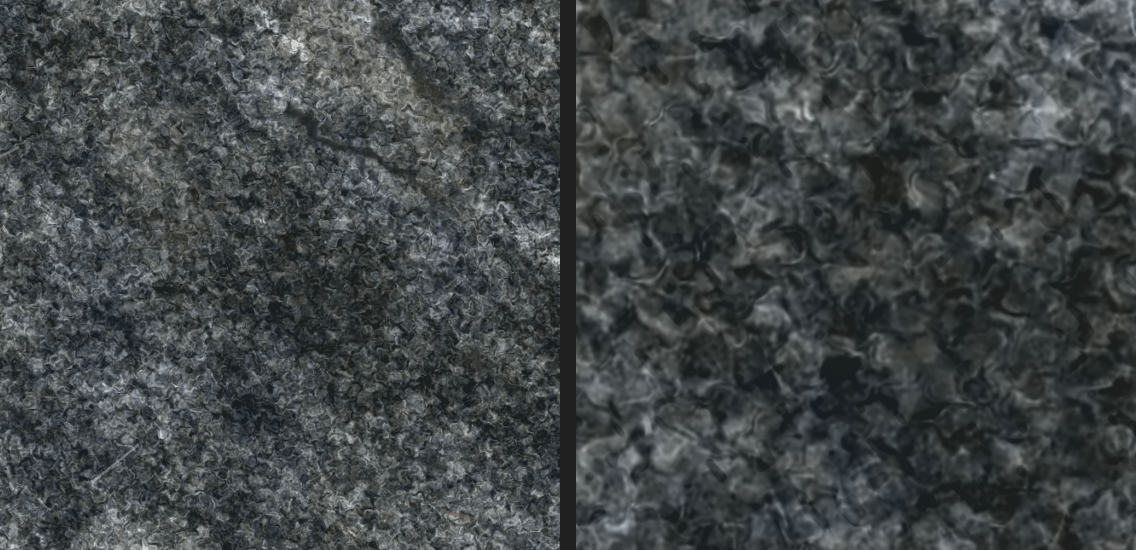
Left, the full canvas; right, a detail of the centre.
This texture is drawn by a Shadertoy shader. Its source:

```glsl
// Weathered dark grey rock face with speckled grain, diagonal seams and a pale vein.

float hash(vec2 p) {
    vec3 q = fract(p.xyx * 0.1031);
    q += dot(q, q.yzx + 33.33);
    return fract((q.x + q.y) * q.z);
}

// Value noise, centred on zero with a spread of about one
float grain(vec2 p) {
    vec2 i = floor(p), f = fract(p);
    f = f * f * (3.0 - 2.0 * f);
    float low = mix(hash(i), hash(i + vec2(1, 0)), f.x);
    float high = mix(hash(i + vec2(0, 1)), hash(i + vec2(1, 1)), f.x);
    return (mix(low, high, f.y) - 0.5) * 4.7;
}

vec2 turn(vec2 p, float a) {
    return mat2(cos(a), sin(a), -sin(a), cos(a)) * p;
}

float segment(vec2 p, vec2 a, vec2 b) {
    vec2 d = b - a;
    return length(p - a - d * clamp(dot(p - a, d) / dot(d, d), 0.0, 1.0));
}

// Soft line that fades to nothing at the given width
float stroke(vec2 p, vec2 a, vec2 b, float width) {
    return 1.0 - smoothstep(0.15 * width, width, segment(p, a, b));
}

// Broad patches stretched down to the right
float patches(vec2 p) {
    vec2 q = turn(p, 0.68);
    return 0.32 * grain(q * vec2(3.0, 5.0) + 7.3) + 0.26 * grain(q * vec2(7.0, 13.0) + 31.7);
}

// Ragged mineral speckle, from clumps down to single grains
float speckle(vec2 p) {
    vec2 ragged = p + 0.0035 * vec2(grain(p * 95.0 + 3.1), grain(p * 95.0 + 57.4));
    float sum = 0.24 * grain(turn(p, 0.7) * vec2(17.0, 25.0) + 11.0);
    sum += 0.32 * grain(turn(ragged, 0.5) * vec2(42.0, 54.0) + 23.0);
    sum += 0.48 * grain(turn(ragged, 0.3) * vec2(92.0, 118.0) + 41.0);
    sum += 0.44 * grain(turn(ragged, 1.1) * 195.0 + 67.0);
    return sum + 0.26 * grain(turn(p, 0.4) * 330.0 + 89.0);
}

// Dark cracks: two long ones and a scatter of short ones
float cracks(vec2 p) {
    vec2 w = p + 0.007 * vec2(grain(p * 28.0), grain(p * 28.0 + 19.0))
               + 0.003 * vec2(grain(p * 85.0 + 5.0), grain(p * 85.0 + 37.0));
    float dark = stroke(w, vec2(0.53, 0.80), vec2(0.62, 0.735), 0.015);
    dark = max(dark, stroke(w, vec2(0.62, 0.735), vec2(0.75, 0.68), 0.013));
    dark = max(dark, 0.75 * stroke(w, vec2(0.69, 0.96), vec2(0.82, 0.81), 0.024));
    dark = max(dark, 0.8 * stroke(w, vec2(0.82, 0.81), vec2(1.04, 0.71), 0.024));
    for (int i = 0; i < 20; i++) {
        vec2 id = vec2(i, 4.0);
        vec2 start = vec2(hash(id), hash(id + 17.0));
        float angle = -0.3 - 0.9 * hash(id + 29.0);
        float reach = 0.04 + 0.1 * hash(id + 43.0);
        vec2 end = start + reach * vec2(cos(angle), sin(angle));
        dark = max(dark, 0.65 * stroke(w, start, end, 0.013));
    }
    return dark;
}

// Pale vein running from the top centre to the right edge
float vein(vec2 p) {
    vec2 w = p + 0.007 * vec2(grain(p * 22.0 + 61.0), grain(p * 22.0 + 83.0));
    float pale = stroke(w, vec2(0.48, 1.0), vec2(0.56, 0.89), 0.026);
    pale = max(pale, 0.7 * stroke(w, vec2(0.56, 0.89), vec2(0.75, 0.73), 0.015));
    pale = max(pale, stroke(w, vec2(0.75, 0.73), vec2(0.89, 0.63), 0.018));
    return max(pale, stroke(w, vec2(0.88, 0.61), vec2(1.05, 0.52), 0.038));
}

void mainImage(out vec4 fragColor, in vec2 fragCoord) {
    vec2 p = fragCoord / iResolution.y;

    // Warm, even stone beside the vein and in a patch at the left
    vec2 bend = p + 0.022 * vec2(grain(p * 9.0 + 2.0), grain(p * 9.0 + 47.0));
    float warm = 1.0 - smoothstep(0.03, 0.11, segment(bend, vec2(0.58, 0.92), vec2(0.84, 0.67)));
    warm = max(warm, 0.8 - 0.8 * smoothstep(0.02, 0.1, segment(bend, vec2(0.28, 0.76), vec2(0.33, 0.62))));

    // Tone, in units of spread around the middle grey
    float fine = speckle(p);
    float tone = patches(p) + fine * (1.08 - 0.25 * warm) + 0.4 * warm - 0.08;

    // Clustered bright flecks and small dark pits
    float cluster = smoothstep(0.1, 1.4, grain(p * 13.0 + 71.0));
    tone += 0.8 * cluster * smoothstep(0.3, 1.3, grain(turn(p, 0.6) * vec2(85.0, 110.0) + 13.0));
    tone -= 0.9 * smoothstep(1.1, 1.7, grain(turn(p, 0.9) * vec2(100.0, 130.0) + 29.0));

    // Faint lineation, cracks and vein
    float line = abs(grain(turn(p, 0.65) * vec2(5.0, 17.0) + 97.0));
    tone -= 0.35 * (1.0 - smoothstep(0.0, 0.25, line));
    tone = mix(tone, -1.75 + 0.3 * fine, 0.9 * cracks(p));
    tone += vein(p) * (0.75 + 0.3 * fine);

    // Straight pale scratches
    float scratch = stroke(p, vec2(0.17, 0.125), vec2(0.25, 0.19), 0.004);
    scratch = max(scratch, 0.7 * stroke(p, vec2(0.18, 0.135), vec2(0.22, 0.158), 0.003));
    scratch = max(scratch, stroke(p, vec2(-0.01, 0.71), vec2(0.033, 0.732), 0.004));
    tone = mix(tone, 1.9 + 0.3 * fine, 0.75 * scratch);

    // Cool grey ramp with slight warm and blue drift
    tone = clamp(tone, -2.5, 3.2);
    float grey = 0.325 + 0.115 * tone + 0.012 * tone * tone;
    float drift = 0.35 * grain(p * 6.0 + 53.0) + 0.4 * grain(p * 60.0 + 9.0) + 1.4 * warm - 0.3;
    vec3 color = vec3(grey) + vec3(-0.015, 0.004, 0.007) + drift * vec3(0.010, 0.003, -0.012);

    // Thin rusty root near the lower right
    float root = stroke(bend, vec2(0.79, 0.09), vec2(0.87, 0.07), 0.006);
    color = mix(color, vec3(0.44, 0.36, 0.30), 0.6 * root);
    fragColor = vec4(clamp(color, 0.0, 1.0), 1.0);
}
```
